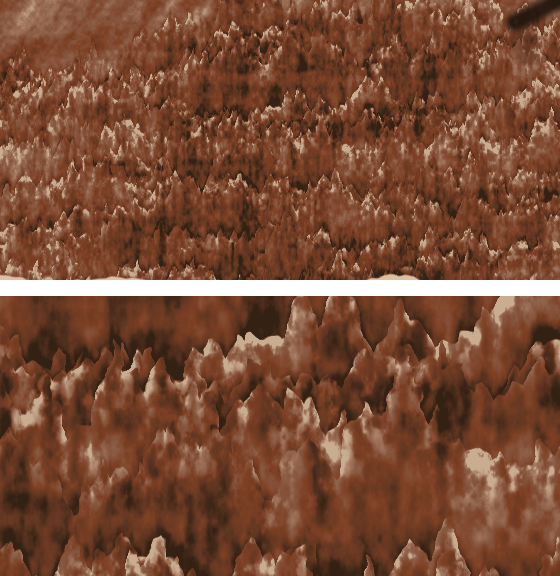
Top: the whole. Bottom: its middle third, enlarged.
A Shadertoy shader for this texture:

```glsl
// Eroded canyon wall: overlapping rows of rust-red rock spires with pale caps.
// Ridge lines made of random peaks are stacked from back to front; each row
// gets a scalar tone from fluted noise, which a colour ramp turns into rock.

const int ROWS = 15;

const vec3 CREVICE = vec3(0.20, 0.13, 0.08);
const vec3 SHADE   = vec3(0.38, 0.21, 0.13);
const vec3 RUST    = vec3(0.49, 0.25, 0.14);
const vec3 CLAY    = vec3(0.53, 0.34, 0.25);
const vec3 PINK    = vec3(0.63, 0.46, 0.36);
const vec3 PALE    = vec3(0.79, 0.68, 0.57);

float hash(vec2 p) {
    vec3 q = fract(p.xyx * vec3(0.1031, 0.1030, 0.0973));
    q += dot(q, q.yzx + 33.33);
    return fract((q.x + q.y) * q.z);
}

float noise(vec2 p) {
    vec2 i = floor(p), f = fract(p);
    f = f * f * (3.0 - 2.0 * f);
    return mix(mix(hash(i), hash(i + vec2(1, 0)), f.x),
               mix(hash(i + vec2(0, 1)), hash(i + vec2(1, 1)), f.x), f.y);
}

float fbm(vec2 p) {
    float sum = 0.0, amp = 0.53;
    for (int i = 0; i < 4; i++) {
        sum += amp * noise(p);
        p = p * 2.03 + 17.3;
        amp *= 0.5;
    }
    return sum;
}

// Colour of a tone: 0 is a crevice, 5 is a sunlit cap
vec3 rockRamp(float tone) {
    vec3 c = mix(CREVICE, SHADE, clamp(tone, 0.0, 1.0));
    c = mix(c, RUST, clamp(tone - 1.0, 0.0, 1.0));
    c = mix(c, CLAY, clamp(tone - 2.0, 0.0, 1.0));
    c = mix(c, PINK, clamp(tone - 3.0, 0.0, 1.0));
    return mix(c, PALE, clamp(tone - 4.0, 0.0, 1.0));
}

// Height of a line of randomly placed peaks
float spires(float x, float freq, float seed) {
    float u = x * freq, top = 0.0;
    for (int i = -1; i <= 1; i++) {
        float id = floor(u) + float(i);
        float centre = id + 0.2 + 0.6 * hash(vec2(id, seed));
        float width = mix(0.35, 0.8, hash(vec2(id, seed + 7.0)));
        float height = mix(0.15, 1.0, hash(vec2(id, seed + 13.0)));
        float d = abs(u - centre) / width;
        top = max(top, height * (1.0 - pow(d, 1.25)));
    }
    return top;
}

float ridge(float x, float base, float seed) {
    float broad = 0.14 * (noise(vec2(x * 2.5, seed)) - 0.5);
    return base + broad + 0.11 * spires(x, 5.5, seed)
         + 0.065 * spires(x, 17.0, seed + 31.0)
         + 0.035 * spires(x, 44.0, seed + 57.0);
}

// Tone of a rock face at a given depth below its ridge
float rockTone(vec2 p, float depth, float slope, float seed) {
    vec2 q = p + seed * vec2(3.7, 1.9);
    float flutes = fbm(q * vec2(34.0, 6.0));
    float grain = fbm(q * vec2(75.0, 50.0));
    float patches = fbm(q * vec2(7.0, 8.0));
    float strata = noise(vec2(p.x * 2.5, p.y * 38.0));
    float tone = 1.8 + 3.4 * (flutes - 0.5) + 2.3 * (grain - 0.5)
               + 1.8 * (patches - 0.5) + 0.7 * (strata - 0.5);
    float cap = exp(-max(depth, 0.0) / 0.042);
    float bleached = smoothstep(0.42, 0.68, grain) * smoothstep(0.3, 0.62, patches);
    tone += cap * (0.7 + 3.3 * bleached);
    tone += 0.6 * clamp(slope, -1.0, 1.0) * exp(-max(depth, 0.0) / 0.06);
    return tone - 0.3 * smoothstep(0.07, 0.18, depth);
}

// Distant scree with diagonal runnels
float screeTone(vec2 p) {
    float runnels = fbm(vec2(p.x * 16.0 - p.y * 11.0, p.x * 2.0 + p.y * 5.0));
    return 2.9 + 3.4 * (runnels - 0.5) + 1.8 * (fbm(p * 60.0) - 0.5);
}

// Wide areas of light and shadow, with dark ledges across the faces
float broadTone(vec2 p) {
    float areas = fbm(p * vec2(2.6, 3.6) + 5.0) - 0.5;
    float leftGlow = (1.0 - smoothstep(0.1, 0.9, p.x)) * (1.0 - smoothstep(0.35, 0.65, p.y));
    float ledges = smoothstep(0.62, 0.82, noise(vec2(p.x * 2.2 + 3.0, p.y * 13.0)));
    return 1.9 * areas + 0.5 * leftGlow + 0.6 * smoothstep(0.6, 1.0, p.y) - 0.8 * ledges;
}

float segment(vec2 p, vec2 a, vec2 b) {
    vec2 ab = b - a;
    return length(p - a - ab * clamp(dot(p - a, ab) / dot(ab, ab), 0.0, 1.0));
}

void mainImage(out vec4 fragColor, in vec2 fragCoord) {
    vec2 p = fragCoord / iResolution.y;
    float soft = 1.2 / iResolution.y;
    float ragged = p.x + 0.022 * (fbm(p * vec2(40.0, 32.0)) - 0.5);
    float tone = screeTone(p);

    // Rows of spires, back to front
    for (int i = 0; i < ROWS; i++) {
        float near = float(i) / float(ROWS - 1);
        float seed = float(i) * 5.0 + 3.0;
        float base = mix(0.91, -0.12, near);
        base -= 0.2 * (1.0 - smoothstep(0.3, 0.95, p.x)) * (1.0 - smoothstep(0.0, 0.35, near));
        float top = ridge(ragged, base, seed);
        float slope = (ridge(ragged + 0.006, base, seed) - top) / 0.012;
        float depth = top - p.y;
        float face = rockTone(p, depth, slope, seed);
        tone -= 0.7 * smoothstep(-0.03, 0.0, depth);
        tone = mix(tone, face, smoothstep(-soft, soft, depth));
    }
    vec3 color = rockRamp(tone + broadTone(p));

    // Bleached ground in patches along the lower edge
    float ground = 0.05 * (noise(vec2(p.x * 5.0, 4.0)) - 0.65) + 0.012 * noise(vec2(p.x * 40.0, 9.0));
    color = mix(color, PALE * 1.1, smoothstep(-soft, soft, ground - p.y));

    // Blurred twig in the upper right corner
    float twig = segment(p, vec2(1.84, 0.92), vec2(2.02, 1.01));
    float tuft = segment(p, vec2(1.87, 0.91), vec2(1.89, 0.79));
    color = mix(color, SHADE, 0.6 * (1.0 - smoothstep(0.0, 0.06, tuft)));
    color = mix(color, CREVICE * 0.6, 0.9 * (1.0 - smoothstep(0.01, 0.05, twig)));
    fragColor = vec4(color, 1.0);
}
```
